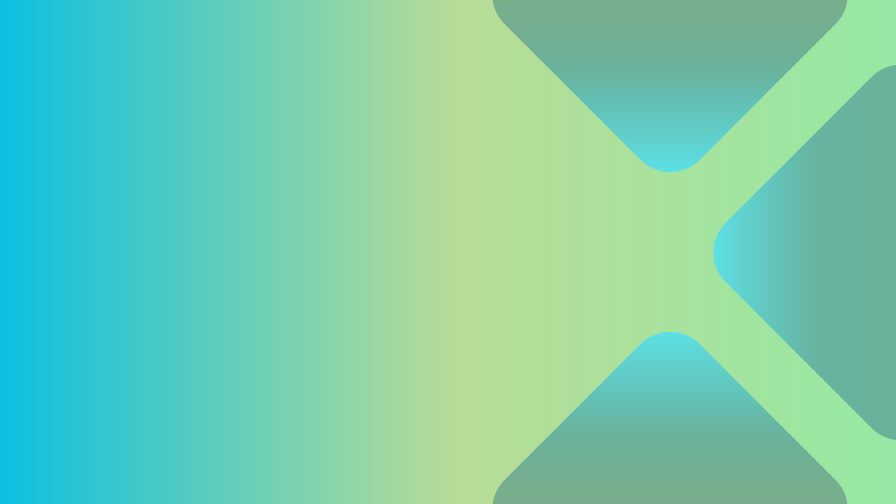
This background is drawn by a Shadertoy shader. Its source:

```glsl
// Three rounded diamonds with cyan tips over a blue, lime and mint horizontal gradient.
#define CORNER_RADIUS 0.083
#define GRADIENT_PEAK 0.507
#define MID_STOP 0.21
#define FAR_STOP 0.35

const vec3 SKY   = vec3(0.045, 0.750, 0.880);
const vec3 LIME  = vec3(0.718, 0.862, 0.588);
const vec3 MINT  = vec3(0.590, 0.912, 0.645);
const vec3 CYAN  = vec3(0.365, 0.880, 0.902);
const vec3 TEAL  = vec3(0.400, 0.705, 0.635);
const vec3 OLIVE = vec3(0.470, 0.680, 0.550);
const vec3 SAGE  = vec3(0.412, 0.700, 0.608);

// Signed distance to a square standing on its corner, with rounded corners.
float diamondDistance(vec2 p, float extent) {
    vec2 q = abs(vec2(p.x + p.y, p.x - p.y)) * 0.70711;
    q -= extent * 0.70711 - CORNER_RADIUS;
    return length(max(q, 0.0)) + min(max(q.x, q.y), 0.0) - CORNER_RADIUS;
}

vec3 backgroundColor(float x) {
    return x < GRADIENT_PEAK
        ? mix(SKY, LIME, x / GRADIENT_PEAK)
        : mix(LIME, MINT, (x - GRADIENT_PEAK) / (1.0 - GRADIENT_PEAK));
}

// Shade by depth, measured inward from the bright tip.
vec3 diamondColor(float depth, vec3 farColor) {
    float nearBlend = clamp(depth / MID_STOP, 0.0, 1.0);
    vec3 shade = mix(CYAN, TEAL, nearBlend * (1.25 - 0.25 * nearBlend));
    return mix(shade, farColor, smoothstep(MID_STOP * 0.6, FAR_STOP, depth));
}

// Blend one diamond over the colour; tipDir points from its centre to its tip.
void drawDiamond(inout vec3 color, vec2 p, vec2 center, float extent,
                 vec2 tipDir, vec3 farColor) {
    vec2 local = p - center;
    float tip = extent - CORNER_RADIUS * 0.41421;
    float depth = tip - dot(local, tipDir);
    float pixel = 1.0 / iResolution.y;
    float cover = smoothstep(pixel, -pixel, 2.0 * diamondDistance(local, extent));
    color = mix(color, diamondColor(depth, farColor), cover);
}

void mainImage(out vec4 fragColor, in vec2 fragCoord) {
    vec2 p = fragCoord / iResolution.y;
    vec3 color = backgroundColor(fragCoord.x / iResolution.x);

    // Top and bottom diamonds face each other.
    for (int i = 0; i < 2; i++) {
        float side = float(2 * i - 1);
        vec2 center = vec2(1.3295, 0.5 + side * 0.511);
        drawDiamond(color, p, center, 0.387, vec2(0.0, -side), OLIVE);
    }

    // Right diamond points left.
    drawDiamond(color, p, vec2(1.788, 0.499), 0.407, vec2(-1.0, 0.0), SAGE);

    fragColor = vec4(color, 1.0);
}
```
